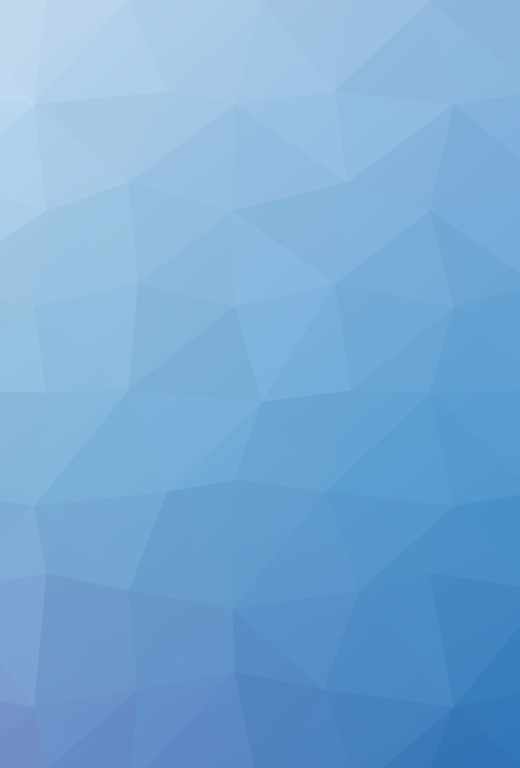
Write a Shadertoy shader that draws this background.

```glsl
// Low-poly mesh of pale to deep blue facets, light at the upper left.
#define GRID_CELLS vec2(5.18, 7.79)   // mesh cells across the canvas
#define GRID_ORIGIN vec2(0.40, 0.964) // first node, in cells from the top left
#define BEND_HEIGHT 0.62              // depth at which the middle colours lie
#define FACET_SHADE 0.014             // brightness change between facets
#define FACET_SLOPE 0.30              // share of the gradient kept inside a facet
#define EDGE_SOFTNESS 0.7             // edge blur in pixels

const float PI = 3.14159265;

float hash(vec2 p) {
    p = fract(p * vec2(0.1031, 0.1147) + 0.37);
    p += dot(p, p.yx + 33.3);
    return fract((p.x + p.y) * p.x * 7.13);
}

// Mesh node: a lattice point displaced by a few crossed waves.
vec2 meshNode(vec2 cell) {
    float rowFlip = cos(PI * cell.y);
    float upper = exp(-0.5 * pow(abs(cell.y - 1.3), 2.0));
    float lower = smoothstep(2.0, 5.0, cell.y);
    float leftBand = exp(-2.0 * pow(abs(cell.x - 1.5), 2.0));
    float rightBand = exp(-4.0 * pow(abs(cell.x - 3.0), 2.0));
    vec2 shift;
    shift.x = 0.12 * rowFlip * cos(2.0 * PI * (cell.x - 1.0) / 3.0)
            + 0.24 * leftBand * cos(0.5 * PI * (cell.x + cell.y - 1.0))
            - 0.12 * rightBand * rowFlip * lower;
    shift.y = 0.03 + 0.15 * upper * cos(PI * cell.x)
            + 0.18 * lower * rowFlip * cos(0.5 * PI * cell.x);
    return cell + shift;
}

// Smooth colour field; the depth runs from the top down.
vec3 skyColor(vec2 node) {
    vec2 pos = clamp((node + GRID_ORIGIN) / GRID_CELLS, 0.0, 1.0);
    vec3 top = mix(vec3(0.78, 0.87, 0.95), vec3(0.56, 0.72, 0.87), pos.x);
    vec3 middle = mix(vec3(0.51, 0.71, 0.85), vec3(0.31, 0.59, 0.81), pos.x);
    vec3 bottom = mix(vec3(0.45, 0.56, 0.79), vec3(0.18, 0.45, 0.71), pos.x);
    vec3 color = mix(top, middle, clamp(pos.y / BEND_HEIGHT, 0.0, 1.0));
    return mix(color, bottom, clamp((pos.y - BEND_HEIGHT) / (1.0 - BEND_HEIGHT), 0.0, 1.0));
}

// Signed distance to the line a-b, positive on its inner side.
float edgeDistance(vec2 p, vec2 a, vec2 b) {
    vec2 edge = b - a, offset = p - a;
    return (edge.x * offset.y - edge.y * offset.x) / length(edge);
}

// Facet colour in rgb, weighted by its coverage in alpha.
vec4 facet(vec2 p, vec2 a, vec2 b, vec2 c, float blur) {
    float inside = min(edgeDistance(p, a, b),
                       min(edgeDistance(p, b, c), edgeDistance(p, c, a)));
    float coverage = smoothstep(-blur, blur, inside);
    vec2 center = (a + b + c) / 3.0;
    vec3 color = skyColor(mix(center, p, FACET_SLOPE));
    color += FACET_SHADE * (2.0 * hash(center * 17.0) - 1.0);
    return vec4(color, 1.0) * coverage;
}

void mainImage(out vec4 fragColor, in vec2 fragCoord) {
    vec2 uv = fragCoord / iResolution.xy;
    vec2 p = vec2(uv.x, 1.0 - uv.y) * GRID_CELLS - GRID_ORIGIN;
    float blur = EDGE_SOFTNESS * GRID_CELLS.y / iResolution.y;

    // Split each nearby quad along its shorter diagonal.
    vec4 sum = vec4(0.0);
    for (int y = -1; y <= 1; y++) {
        for (int x = -1; x <= 1; x++) {
            vec2 cell = floor(p) + vec2(x, y);
            vec2 a = meshNode(cell);
            vec2 b = meshNode(cell + vec2(1.0, 0.0));
            vec2 c = meshNode(cell + vec2(1.0, 1.0));
            vec2 d = meshNode(cell + vec2(0.0, 1.0));
            if (distance(b, d) < distance(a, c)) {
                vec2 first = a;
                a = b; b = c; c = d; d = first;
            }
            sum += facet(p, a, b, c, blur) + facet(p, a, c, d, blur);
        }
    }
    fragColor = vec4(sum.rgb / max(sum.a, 0.001), 1.0);
}
```
